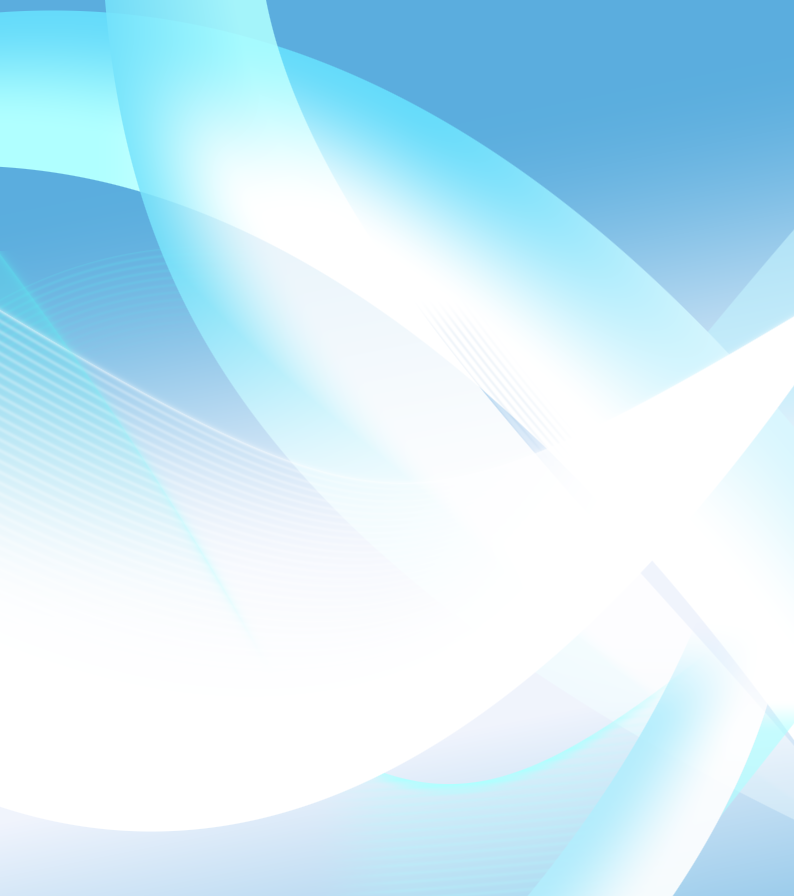
Give the GLSL for this background, as a WebGL 2 fragment shader.

```glsl
#version 300 es
precision highp float;
// Overlapping translucent ribbons and fine line meshes on a blue to white sky.

#define SKY vec3(0.355, 0.68, 0.87)
#define PALE vec3(0.94, 0.955, 0.99)
#define AQUA vec3(0.40, 0.86, 0.98)
#define MINT vec3(0.69, 1.0, 1.0)
#define CYAN vec3(0.36, 0.91, 0.94)
#define MESH_LINES 46.0
#define MESH_STRENGTH 0.28

uniform vec2 u_resolution;
out vec4 fragColor;

const vec3 WHITE = vec3(1.0);

// Antialiased coverage of the side where d is positive.
float inside(float d) {
    return clamp(0.5 + d / max(fwidth(d), 1e-5), 0.0, 1.0);
}

// Evenly repeated soft lines that vanish when too dense to resolve.
float stripes(float t) {
    float wave = 0.5 + 0.5 * cos(6.28318 * t);
    return wave * wave * (1.0 - smoothstep(0.3, 0.6, fwidth(t)));
}

float cubic(float t, vec4 k) {
    return k.x + t * (k.y + t * (k.z + t * k.w));
}

// Rounded valley with straight arms.
float valley(float x, float slope) {
    return slope * (sqrt(0.038 + x * x) - 0.195);
}

vec3 background(vec2 p) {
    float t = p.y + 0.2 * p.x;
    vec3 c = mix(SKY, PALE, smoothstep(0.23, 0.72, t));
    return mix(c, SKY, clamp((t - 0.92) / 0.46, 0.0, 1.0));
}

void main() {
    // Height is one unit, with y measured down from the top.
    vec2 p = vec2(gl_FragCoord.x, u_resolution.y - gl_FragCoord.y) / u_resolution.y;
    float x = p.x, y = p.y;
    vec3 col = background(p);

    // Edges of the ribbons.
    float archTop = cubic(x - 0.0586, vec4(0.0117, 0.0, 0.61, 0.083));
    float archBase = cubic(x, vec4(0.1862, 0.06, 0.747, 0.0));
    float fallLeft = cubic(y, vec4(0.1172, 0.085, 0.346, 0.525));
    float fallRight = cubic(y, vec4(0.2969, 0.197, 1.046, -0.519));
    float swooshTop = 0.539 - valley(x - 0.449, 0.655);
    float swooshBase = 0.928 - 0.968 * (x - 0.169) * (x - 0.169);
    float tailLeft = cubic(y - 0.729, vec4(0.762, -0.46, -0.66, 0.0));
    float tailRight = cubic(y - 0.794, vec4(0.854, -0.327, -0.845, 0.0));
    float hook = 0.875 - valley(x - 0.501, 0.96);
    float veil = cubic(y - 0.284, vec4(0.0, 0.75, -0.22, 0.0));

    // Faint rings and the cyan veil at the left.
    float radius = distance(p, vec2(0.23, 0.75));
    float ringFade = smoothstep(0.34, 0.475, radius) * (1.0 - smoothstep(0.15, 0.35, x));
    col = mix(col, CYAN, 0.22 * ringFade * inside(0.475 - radius) * stripes(radius * 120.0));
    float veilFade = 1.0 - smoothstep(0.42, 0.75, y);
    col = mix(col, CYAN, 0.32 * inside(veil - x) * veilFade);

    // Wing rising at the right.
    float wing = x - cubic(y - 0.254, vec4(0.888, -0.86, 0.15, 0.0));
    col = mix(col, mix(AQUA, WHITE, 0.6), 0.65 * inside(wing) * (1.0 - smoothstep(0.42, 0.52, y)));

    // Great arch from the upper left.
    float s = (y - archTop) / (archBase - archTop);
    vec3 glow = mix(MINT, WHITE, smoothstep(0.1, 0.32, x));
    vec3 arch = mix(AQUA, glow, smoothstep(0.0, 0.75, s));
    arch = mix(arch, WHITE, 0.75 * smoothstep(0.45, 0.85, x));
    col = mix(col, arch, inside(y - archTop) * inside(archBase - y));

    // Ribbon falling from the top to the lower right.
    float u = (x - fallLeft) / (fallRight - fallLeft);
    vec3 fall = mix(AQUA, MINT, clamp(0.2 + u, 0.0, 1.0));
    float bleach = smoothstep(0.04, 0.24, y) * smoothstep(-0.05, 0.55, u);
    fall = mix(fall, WHITE, max(bleach, 0.9 * smoothstep(0.25, 0.58, y)));
    float fallAlpha = mix(0.86, 0.4, smoothstep(0.7, 0.88, y));
    col = mix(col, fall, fallAlpha * inside(x - fallLeft) * inside(fallRight - x));

    // Fine threads beside the falling ribbon.
    float gap = x - fallRight;
    float threads = stripes(gap * 110.0) * inside(gap) * (1.0 - smoothstep(0.03, 0.07, gap));
    col -= vec3(0.06, 0.04, 0.02) * threads * smoothstep(0.33, 0.38, y) * (1.0 - smoothstep(0.44, 0.54, y));

    // Cyan hook with its horizontal mesh.
    float under = y - hook;
    float hookFade = smoothstep(0.34, 0.46, x) * (1.0 - smoothstep(0.62, 0.8, x));
    float mesh = 0.16 + 0.16 * stripes(y * 105.0 + 8.0 * x * x);
    col = mix(col, MINT, hookFade * inside(under) * (mesh + 0.7 * (1.0 - smoothstep(0.0, 0.016, under))));

    // Tail sweeping to the bottom, and the sliver behind it.
    float sliver = inside(x - tailRight) * inside(0.888 - 0.79 * (y - 0.805) - x);
    col = mix(col, MINT, 0.65 * sliver * smoothstep(0.78, 0.82, y));
    float across = (x - tailLeft) / (tailRight - tailLeft);
    vec3 tail = mix(mix(AQUA, WHITE, 0.5), WHITE, smoothstep(0.0, 0.85, across));
    float tailAlpha = 0.9 * smoothstep(0.69, 0.82, y);
    col = mix(col, tail, tailAlpha * inside(x - tailLeft) * inside(tailRight - x));

    // White swoosh, woven of lines at the left.
    float v = (y - swooshTop) / (swooshBase - swooshTop);
    float swoosh = inside(y - swooshTop) * inside(swooshBase - y);
    float solid = mix(smoothstep(-0.12, 0.77, v), 1.0, smoothstep(0.4, 0.72, x));
    col = mix(col, WHITE, swoosh * solid);
    float weave = stripes(v * MESH_LINES) * (1.0 - smoothstep(0.3, 0.65, x));
    col = mix(col, WHITE, MESH_STRENGTH * swoosh * weave);
    float rim = exp(-abs(y - swooshTop) * 380.0);
    col = mix(col, WHITE, 0.45 * rim);

    // Bright thread along the edge of the veil.
    float thread = exp(-abs(x - veil) * 200.0) * (1.0 - smoothstep(0.6, 0.76, y));
    col = mix(col, mix(CYAN, MINT, smoothstep(0.3, 0.6, y)), 0.4 * thread * step(0.28, y));

    fragColor = vec4(clamp(col, 0.0, 1.0), 1.0);
}
```
